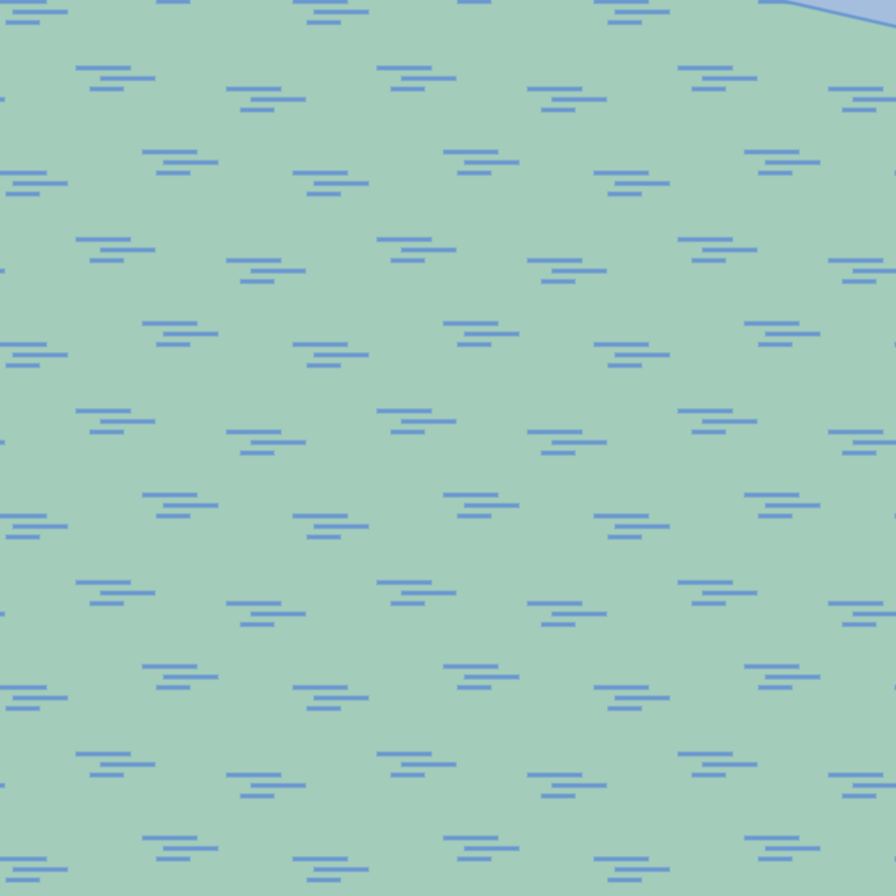
A WebGL 2 fragment shader for this pattern:

```glsl
#version 300 es
precision highp float;
// Ripple marks on flat green water: each mark is three staggered dashes.
// Four marks fill a tile that repeats about 3 times across and 5.2 down,
// using wrapped box distances; a pale blue wedge cuts the top right corner.
uniform vec2 u_resolution;
out vec4 fragColor;

// Signed distance to an axis-aligned box centred on the origin
float boxDistance(vec2 p, vec2 halfSize) {
    vec2 d = abs(p) - halfSize;
    return length(max(d, 0.0)) + min(max(d.x, d.y), 0.0);
}

// Offset from a centre to its nearest repeat
vec2 wrapOffset(vec2 p, vec2 period) {
    return mod(p + 0.5 * period, period) - 0.5 * period;
}

// Distance to the nearest dash of the repeating marks
float rippleDistance(vec2 p) {
    vec2 period = vec2(258.0, 147.0);
    float nearest = 1e3;
    for (int mark = 0; mark < 4; mark++) {
        float row = float(mark / 2);
        float column = float(mark % 2);
        vec2 corner = vec2(65.0, 58.3) + row * vec2(57.0, 72.0) + column * vec2(129.0, 18.0);
        // Top and middle dashes are long, the bottom one is short
        for (int dash = 0; dash < 3; dash++) {
            float halfLength = dash == 2 ? 14.5 : 23.5;
            float indent = dash == 0 ? 0.0 : dash == 1 ? 21.0 - 3.0 * row : 12.0;
            vec2 centre = corner + vec2(indent + halfLength, 9.0 * float(dash));
            vec2 offset = wrapOffset(p - centre, period);
            nearest = min(nearest, boxDistance(offset, vec2(halfLength, 1.9)));
        }
    }
    return nearest;
}

void main() {
    // Canvas is 768 units wide and high, with y running down from the top
    vec2 uv = gl_FragCoord.xy / u_resolution;
    vec2 p = vec2(uv.x, 1.0 - uv.y) * 768.0;
    float pixel = 768.0 / min(u_resolution.x, u_resolution.y);
    float soft = max(1.5, 0.8 * pixel);

    vec3 water = vec3(0.64, 0.804, 0.729);
    vec3 rippleBlue = vec3(0.41, 0.59, 0.815);
    vec3 wedgeBlue = vec3(0.65, 0.745, 0.87);

    // Ripple marks
    float ripple = 1.0 - smoothstep(-soft, soft, rippleDistance(p));
    vec3 color = mix(water, rippleBlue, ripple);

    // Corner wedge with a thin outline
    float edge = dot(p - vec2(668.0, 0.0), normalize(vec2(-0.228, 1.0)));
    color = mix(color, wedgeBlue, 1.0 - smoothstep(-soft, soft, edge));
    color = mix(color, rippleBlue, 1.0 - smoothstep(-soft, soft, abs(edge) - 1.4));

    fragColor = vec4(color, 1.0);
}
```
